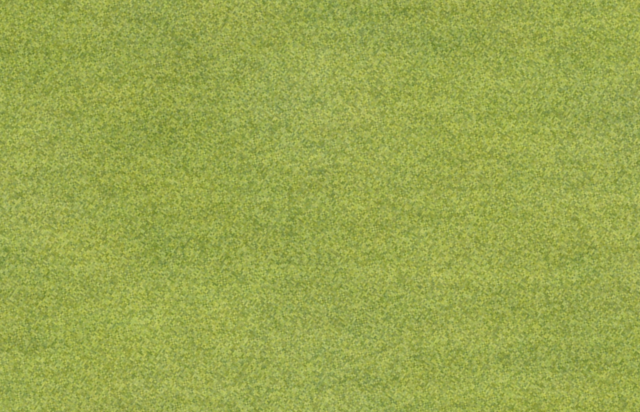
Give the GLSL for this texture, as a WebGL 1 fragment shader.

```glsl
precision highp float;
uniform vec2 u_resolution;

// Colours and the directions in which they vary
const vec3 TURF = vec3(0.604, 0.658, 0.310);
const vec3 LIGHT = vec3(1.0, 0.95, 0.66);
const vec3 STRAW = vec3(1.0, 0.1, -0.35);
const vec3 PALE = vec3(0.1, 0.05, 1.0);

// Feature counts per canvas height
const float BLADES = 245.0;
const float TUFTS = 135.0;
const vec2 CLUMPS = vec2(13.0, 24.0);
const vec2 PATCHES = vec2(2.6, 4.2);
const vec2 STREAKS = vec2(2.4, 46.0);

// Strengths
const float BLADE_CONTRAST = 0.205;
const float TUFT_CONTRAST = 0.05;
const float CLUMP_CONTRAST = 0.035;
const float PATCH_CONTRAST = 0.07;
const float STREAK_CONTRAST = 0.035;
const float STRAW_AMOUNT = 0.075;
const float PALE_AMOUNT = 0.10;
const float SHADE_DEPTH = 0.02;

float hash(vec2 p) {
  vec3 q = fract(vec3(p.xyx) * 0.1031);
  q += dot(q, q.yzx + 33.33);
  return fract((q.x + q.y) * q.z);
}

// Smooth value noise centred on zero
float noise(vec2 p) {
  vec2 cell = floor(p);
  vec2 f = fract(p);
  f = f * f * (3.0 - 2.0 * f);
  float low = mix(hash(cell), hash(cell + vec2(1.0, 0.0)), f.x);
  float high = mix(hash(cell + vec2(0.0, 1.0)), hash(cell + vec2(1.0, 1.0)), f.x);
  return mix(low, high, f.y) - 0.5;
}

vec2 turn(vec2 p, float angle) {
  float c = cos(angle);
  float s = sin(angle);
  return vec2(c * p.x - s * p.y, s * p.x + c * p.y);
}

// Layered noise for soft, ragged patches
float fractal(vec2 p) {
  float sum = 0.0;
  float weight = 0.55;
  for (int i = 0; i < 4; i++) {
    sum += weight * noise(p);
    p = turn(p, 0.35) * 2.1 + 17.3;
    weight *= 0.55;
  }
  return sum;
}

void main() {
  vec2 uv = gl_FragCoord.xy / u_resolution.y;

  // Fine grass grain, turned off the pixel grid
  float blade = noise(turn(uv, 0.6) * BLADES + 300.0);
  float tuft = noise(turn(uv, 1.1) * TUFTS + 500.0);

  // Broad wear and mowing streaks
  float clump = fractal(uv * CLUMPS + 40.0);
  float patchTone = fractal(uv * PATCHES + 7.0);
  float streak = noise(uv * STREAKS + 90.0);

  float tone = BLADE_CONTRAST * blade + TUFT_CONTRAST * tuft
             + CLUMP_CONTRAST * clump + PATCH_CONTRAST * patchTone
             + STREAK_CONTRAST * streak;

  // Scattered dark tufts, gathered where the turf is thin
  float thin = smoothstep(0.05, 0.4, -tuft - 0.5 * clump);
  tone -= SHADE_DEPTH * thin;

  // Straw-yellow and pale tints vary apart from brightness
  float straw = 0.6 * noise(turn(uv, 0.9) * TUFTS * 1.2 + 700.0)
              + 0.4 * fractal(uv * CLUMPS * 0.6 + 150.0) - 0.12 * thin;
  float pale = noise(turn(uv, 0.3) * BLADES * 0.75 + 900.0)
             + 0.6 * fractal(uv * PATCHES + 210.0);

  vec3 color = TURF + LIGHT * (tone + 0.004)
             + STRAW * STRAW_AMOUNT * straw
             + PALE * PALE_AMOUNT * pale;
  gl_FragColor = vec4(clamp(color, 0.0, 1.0), 1.0);
}
```
